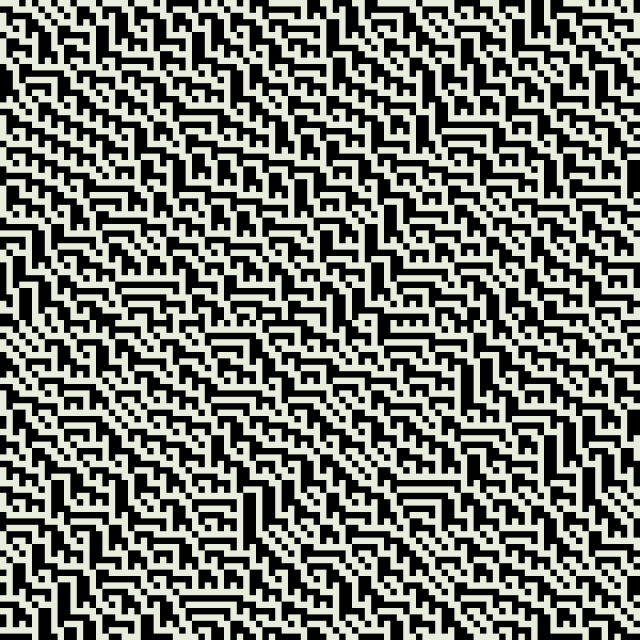
Write a WebGL 1 fragment shader that draws this pattern.

```glsl
precision highp float;

uniform vec2 u_resolution;

const float CELLS_ACROSS = 100.0;
const int BAND_ROWS = 50;      // rows grown from each random seed row
const int WINDOW = 104;        // 2 * BAND_ROWS + 4
const float SEED = 37.0;
const vec3 LIVE_COLOR = vec3(0.91, 0.93, 0.87);
const vec3 DEAD_COLOR = vec3(0.0);

float hash(vec2 p) {
  vec3 q = fract(vec3(p.xyx) * 0.1031);
  q += dot(q, q.yzx + 33.33);
  return fract((q.x + q.y) * q.z);
}

bool seedCell(float column, float band) {
  return hash(vec2(column + 211.0, band * 17.0 + SEED)) < 0.5;
}

// Elementary cellular automaton, rule 101
bool nextCell(bool left, bool center, bool right) {
  return right != (center || !left);
}

vec2 pairValue(bool a, bool b) {
  return vec2(a ? 1.0 : 0.0, b ? 1.0 : 0.0);
}

// Live states of a 2 by 2 block: upper pair in xy, lower pair in zw
vec4 cellBlock(vec2 cell) {
  float band = floor((cell.y + 0.5) / float(BAND_ROWS));
  int age = int(cell.y - band * float(BAND_ROWS) + 0.5);
  int live = 2 * age + 4;
  float firstColumn = cell.x - float(age) - 1.0;

  // Seed only the cells that can influence the block
  bool state[WINDOW];
  for (int i = 0; i < WINDOW; i++) {
    if (i >= live) break;
    state[i] = seedCell(firstColumn + float(i), band);
  }

  // Each generation trims one cell from both ends of the window
  vec2 upper = vec2(0.0);
  for (int generation = 0; generation < BAND_ROWS; generation++) {
    if (generation > age) break;
    if (generation == age) upper = pairValue(state[1], state[2]);
    live -= 2;
    for (int i = 0; i < WINDOW - 2; i++) {
      if (i >= live) break;
      state[i] = nextCell(state[i], state[i + 1], state[i + 2]);
    }
  }
  vec2 lower = pairValue(state[0], state[1]);

  // The row below a finished band is a new seed row
  if (age == BAND_ROWS - 1) {
    lower = pairValue(seedCell(cell.x, band + 1.0),
                      seedCell(cell.x + 1.0, band + 1.0));
  }
  return vec4(upper, lower);
}

void main() {
  // Grid coordinates with rows counted downward from the top
  float pixelSize = CELLS_ACROSS / u_resolution.y;
  vec2 position = vec2(gl_FragCoord.x, u_resolution.y - gl_FragCoord.y) * pixelSize;
  vec2 corner = max(position - 0.5 * pixelSize, 0.0);
  vec2 cell = floor(corner);

  // Share of the pixel covered by the next column and row
  vec2 overlap = clamp((corner - cell + pixelSize - 1.0) / pixelSize, 0.0, 1.0);
  vec4 block = cellBlock(cell);
  vec2 rowPair = mix(block.xz, block.yw, overlap.x);
  float coverage = mix(rowPair.x, rowPair.y, overlap.y);

  gl_FragColor = vec4(mix(DEAD_COLOR, LIVE_COLOR, coverage), 1.0);
}
```
